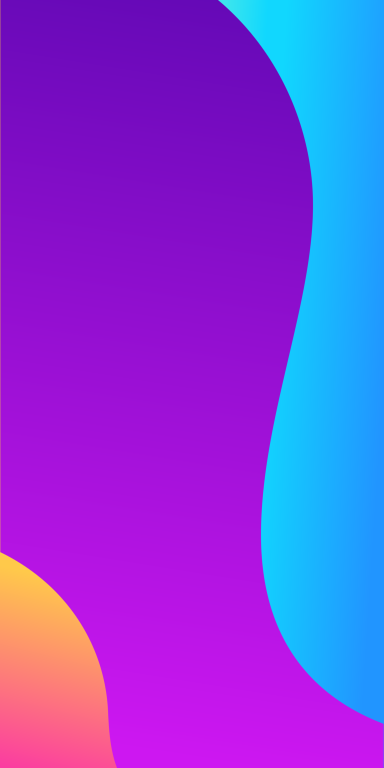
Write a Shadertoy shader that draws this background.

```glsl
// Violet gradient with a flowing blue wave on the right and a warm blob at lower left.

// Layout units: the canvas spans 384 x 768, origin at the lower left
const vec2 CANVAS = vec2(384.0, 768.0);

const vec3 VIOLET_DARK   = vec3(0.395, 0.035, 0.715);
const vec3 VIOLET_BRIGHT = vec3(0.805, 0.090, 0.945);
const vec3 AQUA = vec3(0.240, 0.900, 0.930);
const vec3 CYAN = vec3(0.065, 0.845, 0.995);
const vec3 BLUE = vec3(0.130, 0.585, 1.000);
const vec3 YELLOW = vec3(1.000, 0.790, 0.290);
const vec3 PINK   = vec3(0.985, 0.235, 0.630);

// Start and end points of each linear gradient
const vec2 VIOLET_FROM = vec2(230.0, 768.0), VIOLET_TO = vec2(110.0, 20.0);
const vec2 AQUA_FROM = vec2(225.0, 768.0), AQUA_TO = vec2(268.0, 765.0);
const vec2 BLUE_FROM = vec2(262.0, 400.0), BLUE_TO = vec2(384.0, 392.0);
const vec2 WARM_FROM = vec2(55.0, 190.0), WARM_TO = vec2(8.0, 0.0);

const int SOLVE_STEPS = 16;

// Position along a gradient axis, 0 to 1
float along(vec2 p, vec2 from, vec2 to) {
    vec2 axis = to - from;
    return clamp(dot(p - from, axis) / dot(axis, axis), 0.0, 1.0);
}

vec2 bezier(vec2 a, vec2 b, vec2 c, vec2 d, float t) {
    float s = 1.0 - t;
    return s * s * s * a + 3.0 * s * s * t * b + 3.0 * s * t * t * c + t * t * t * d;
}

vec2 bezierTangent(vec2 a, vec2 b, vec2 c, vec2 d, float t) {
    float s = 1.0 - t;
    return s * s * (b - a) + 2.0 * s * t * (c - b) + t * t * (d - c);
}

// Signed distance to a curve descending from a to d; positive on its right
float curveSide(vec2 p, vec2 a, vec2 b, vec2 c, vec2 d) {
    float lo = 0.0, hi = 1.0;
    for (int i = 0; i < SOLVE_STEPS; i++) {
        float mid = 0.5 * (lo + hi);
        if (bezier(a, b, c, d, mid).y > p.y) lo = mid;
        else hi = mid;
    }
    float t = 0.5 * (lo + hi);
    vec2 tangent = normalize(bezierTangent(a, b, c, d, t));
    return (p.x - bezier(a, b, c, d, t).x) * abs(tangent.y);
}

// Right wave: bulge, long S-bend, then sweep to the right edge
float waveSide(vec2 p) {
    const vec2 crest = vec2(313.0, 563.0), trough = vec2(261.0, 233.0);
    if (p.y > crest.y)
        return curveSide(p, vec2(218.0, 768.0), vec2(280.0, 716.0), vec2(313.0, 638.0), crest);
    if (p.y > trough.y)
        return curveSide(p, crest, vec2(313.0, 463.0), vec2(261.0, 348.0), trough);
    return curveSide(p, trough, vec2(261.0, 133.0), vec2(308.0, 73.0), vec2(384.0, 44.0));
}

// Lower left blob: round shoulder, then a slight outward flare
float blobSide(vec2 p) {
    const vec2 waist = vec2(108.0, 58.0);
    if (p.y > waist.y)
        return curveSide(p, vec2(0.0, 216.0), vec2(62.0, 186.0), vec2(104.0, 128.0), waist);
    return curveSide(p, waist, vec2(109.0, 33.0), vec2(111.0, 16.0), vec2(117.0, 0.0));
}

void mainImage(out vec4 fragColor, in vec2 fragCoord) {
    vec2 p = fragCoord / iResolution.xy * CANVAS;
    float edge = 0.7 * CANVAS.x / iResolution.x;

    // Background
    vec3 color = mix(VIOLET_DARK, VIOLET_BRIGHT, along(p, VIOLET_FROM, VIOLET_TO));

    // Blue wave
    vec3 wave = mix(AQUA, CYAN, along(p, AQUA_FROM, AQUA_TO));
    wave = mix(wave, BLUE, along(p, BLUE_FROM, BLUE_TO));
    color = mix(color, wave, smoothstep(-edge, edge, waveSide(p)));

    // Warm blob
    vec3 blob = mix(YELLOW, PINK, along(p, WARM_FROM, WARM_TO));
    color = mix(blob, color, smoothstep(-edge, edge, blobSide(p)));

    fragColor = vec4(color, 1.0);
}
```
